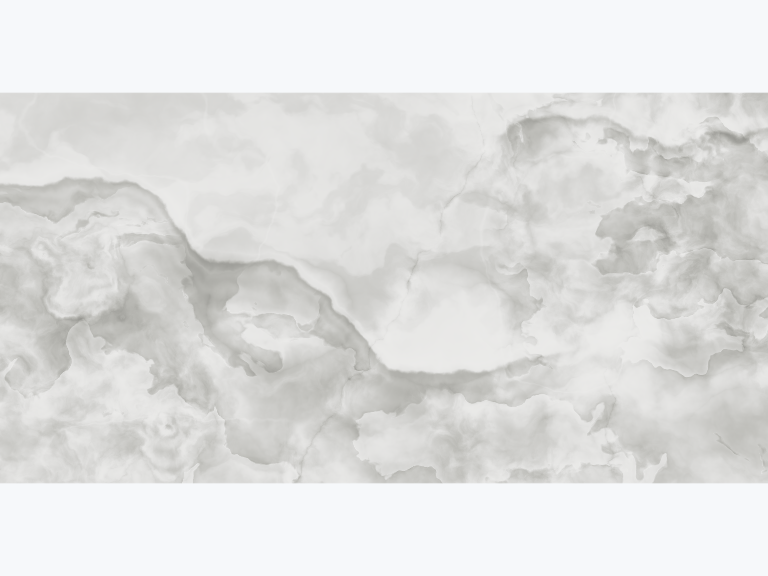
Reproduce this texture procedurally as a Shadertoy shader.

```glsl
float hash(vec2 p) {
    vec3 q = fract(vec3(p.xyx) * 0.1031);
    q += dot(q, q.yzx + 33.33);
    return fract((q.x + q.y) * q.z);
}

float noise(vec2 p) {
    vec2 i = floor(p), f = fract(p);
    f = f * f * (3.0 - 2.0 * f);
    return mix(mix(hash(i), hash(i + vec2(1, 0)), f.x),
               mix(hash(i + vec2(0, 1)), hash(i + vec2(1, 1)), f.x), f.y);
}

float fbm(vec2 p) {
    float sum = 0.0, amp = 0.5;
    for (int i = 0; i < 6; i++) {
        sum += amp * noise(p);
        p = mat2(1.6, 1.2, -1.2, 1.6) * p + 7.3;
        amp *= 0.5;
    }
    return sum;
}

float segmentDistance(vec2 p, vec2 a, vec2 b) {
    vec2 ab = b - a;
    return length(p - a - ab * clamp(dot(p - a, ab) / dot(ab, ab), 0.0, 1.0));
}

// Dark shelf that starts sharply under a pale lip and fades downward
float shelf(float depth, float falloff) {
    float layers = 0.85 + 0.15 * sin(depth * 210.0);
    return 0.04 * exp(-abs(depth + 0.014) * 75.0)
         - 0.15 * smoothstep(-0.003, 0.007, depth) * exp(-max(depth, 0.0) * falloff) * layers;
}

// Soft mineral pockets: centre, radius, tone change
const vec4 pockets[10] = vec4[10](
    vec4(1.04, 0.62, 0.13, -0.035), vec4(0.83, 0.58, 0.09, -0.030),
    vec4(1.26, 0.62, 0.11, -0.025), vec4(0.77, 0.43, 0.11, 0.045),
    vec4(1.10, 0.41, 0.06, 0.055), vec4(1.26, 0.42, 0.08, -0.050),
    vec4(0.13, 0.42, 0.06, -0.060), vec4(0.50, 0.46, 0.10, 0.045),
    vec4(0.94, 0.77, 0.05, -0.050), vec4(1.29, 0.24, 0.07, -0.050));

// Fracture lines: start and end
const vec4 cracks[9] = vec4[9](
    vec4(0.82, 0.84, 0.83, 0.74), vec4(0.83, 0.74, 0.71, 0.50),
    vec4(0.71, 0.50, 0.61, 0.34), vec4(0.61, 0.34, 0.52, 0.16),
    vec4(1.00, 0.80, 1.15, 0.65), vec4(1.15, 0.65, 1.20, 0.50),
    vec4(1.20, 0.50, 1.34, 0.40), vec4(0.90, 0.75, 0.92, 0.58),
    vec4(1.05, 0.36, 1.06, 0.16));

float onyx(vec2 p) {
    vec2 broad = vec2(fbm(p * 4.0), fbm(p * 4.0 + 19.0)) - 0.5;
    vec2 fine = vec2(fbm(p * 17.0 + 5.0), fbm(p * 17.0 + 31.0)) - 0.5;
    float crumb = fbm(p * 42.0 + 3.0 * fine) - 0.5;
    vec2 q = p + 0.07 * broad + 0.035 * fine;

    // Two long ridges
    float lowRidge = 0.69 - 0.15 * smoothstep(0.2, 0.4, q.x)
                   - 0.19 * smoothstep(0.5, 0.72, q.x) + 0.05 * smoothstep(0.8, 1.05, q.x);
    float highRidge = 0.77 + 0.04 * smoothstep(0.86, 0.98, q.x)
                    - 0.04 * smoothstep(1.02, 1.16, q.x) + 0.02 * smoothstep(1.2, 1.33, q.x);
    float depth = lowRidge - q.y;
    float rough = max(smoothstep(-0.02, 0.08, depth), smoothstep(0.8, 0.95, p.x));

    // Cloudy ground with wispy horizontal bands
    float tone = 0.868 + 0.12 * (fbm(q * vec2(3.0, 6.0) + 2.0) - 0.5);
    float wisp = fbm(vec2(q.x * 3.0, q.y * 10.0) + 4.0 * broad);
    tone += 0.035 * smoothstep(0.48, 0.62, wisp);

    // Terraces: one crisp edge, one gradual side
    float level = 5.0 * fbm(q * vec2(3.2, 4.5) + 1.5 * broad + 11.0);
    float step01 = fract(level);
    float terrace = step01 * (1.0 - smoothstep(0.92, 1.0, step01));
    tone += rough * (0.085 * (0.42 - terrace) + 0.12 * fine.x);

    // Crumbly grain gathers in patches and along terrace edges
    float patches = smoothstep(0.42, 0.62, fbm(p * 6.0 + 50.0)) + smoothstep(0.75, 0.95, step01);
    tone += crumb * (0.025 + 0.13 * rough * patches);

    float thickness = mix(11.0, 24.0, noise(p * 7.0 + 60.0));
    tone += shelf(depth, thickness) * (1.0 - 0.75 * smoothstep(0.85, 1.05, p.x));
    tone += shelf(highRidge - q.y, 40.0) * smoothstep(0.84, 0.89, p.x);
    tone -= 0.055 * exp(-pow((depth - 0.17) * 18.0, 2.0)) * smoothstep(0.2, 0.5, p.x);

    // Pockets with thin shaded rims
    for (int i = 0; i < 10; i++) {
        vec4 k = pockets[i];
        float d = length((q - k.xy) * vec2(0.85, 1.1)) - k.z;
        tone += k.w * smoothstep(0.012, -0.035, d);
        tone -= 0.035 * exp(-abs(d - 0.006) * 130.0) * smoothstep(0.4, 0.6, noise(p * 9.0));
    }

    // Fractures with a pale crumbly border
    for (int i = 0; i < 9; i++) {
        float d = segmentDistance(p + 0.05 * broad + 0.06 * fine, cracks[i].xy, cracks[i].zw);
        tone += exp(-d * 50.0) * (0.02 + 0.12 * fine.y + 0.14 * crumb);
        tone -= 0.06 * exp(-d * 350.0) * smoothstep(0.3, 0.65, noise(p * 14.0));
    }

    // Broken, crumpled rosettes
    for (int i = 0; i < 2; i++) {
        vec2 c = i == 0 ? vec2(0.156, 0.515) : vec2(0.27, 0.253);
        float r = length((q - c) * vec2(0.9, 1.1) + 0.09 * fine);
        float mask = smoothstep(0.085, 0.065, r);
        float folds = sin(r * 260.0 + 22.0 * fine.y) * smoothstep(0.3, 0.7, noise(p * 30.0));
        tone = mix(tone, 0.885 + 0.03 * folds + 0.2 * crumb, 0.8 * mask);
        tone -= 0.07 * smoothstep(0.012, 0.0, r);
        tone -= 0.035 * exp(-abs(r - 0.084) * 150.0);
    }

    // Faint pale hairlines
    float hair = abs(noise(q * 5.0 + 40.0) - 0.5);
    tone += 0.015 * (1.0 - smoothstep(0.0, 0.014, hair));

    // Deepen the shadows and roll off the whites
    tone = 0.848 + 1.3 * (tone - 0.872);
    float over = max(tone - 0.87, 0.0);
    return max(min(tone, 0.87) + 0.055 * (1.0 - exp(-over / 0.055)), 0.6);
}

void mainImage(out vec4 fragColor, in vec2 fragCoord) {
    vec2 p = fragCoord / iResolution.y;
    p.x += 0.5 * (4.0 / 3.0 - iResolution.x / iResolution.y);
    float tone = onyx(p);
    vec3 stone = vec3(tone, tone - 0.001, tone - mix(0.02, 0.007, smoothstep(0.7, 0.9, tone)));

    // Slab between plain margins
    float px = 1.0 / iResolution.y;
    float slab = smoothstep(px, -px, abs(p.y - 0.5) - 0.339);
    fragColor = vec4(mix(vec3(0.965, 0.973, 0.981), stone, slab), 1.0);
}
```
